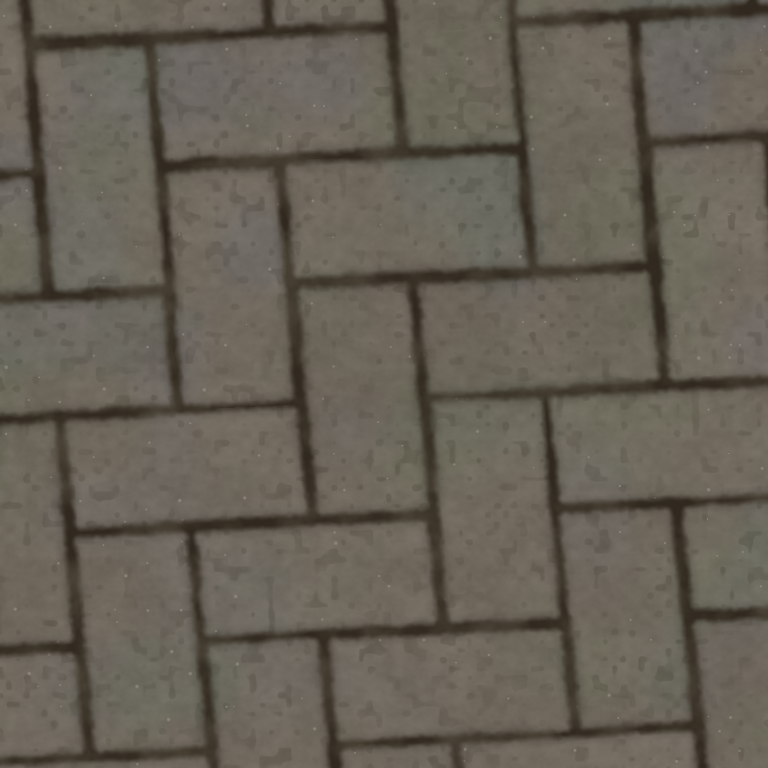
Give the GLSL for this texture, as a WebGL 2 fragment shader.

```glsl
#version 300 es
precision highp float;

uniform vec2 u_resolution;
out vec4 fragColor;

// Paving layout, in canvas units
const vec2  ORIGIN      = vec2(0.0352, 0.0592); // first brick corner, from upper left
const vec2  CELLS       = vec2(6.331, 5.93);    // half-brick cells per canvas side
const vec2  SKEW        = vec2(0.0138, 0.0495); // tilt of the columns and rows
const float PERSPECTIVE = 0.0145;               // rows shrink toward the bottom

// Brick shape, in cells
const float JOINT_HALF  = 0.044;
const float JOINT_BLUR  = 0.036;
const float CORNER      = 0.045;
const float JITTER      = 0.026;
const float EDGE_WOBBLE = 0.042;

// Colours
const vec3 BRICK_DARK  = vec3(0.405, 0.375, 0.332);
const vec3 BRICK_LIGHT = vec3(0.482, 0.452, 0.408);
const vec3 MOSS_TINT   = vec3(-0.016, 0.004, -0.012);
const vec3 SLATE_TINT  = vec3(-0.012, -0.002, 0.022);
const vec3 JOINT_DARK  = vec3(0.190, 0.160, 0.120);
const vec3 JOINT_LIGHT = vec3(0.285, 0.255, 0.205);
const vec3 SPECK       = vec3(0.600, 0.580, 0.530);

float hash(vec2 p) {
    vec3 q = fract(vec3(p.xyx) * 0.1031);
    q += dot(q, q.yzx + 33.33);
    return fract((q.x + q.y) * q.z);
}

float noise(vec2 p) {
    vec2 i = floor(p), f = fract(p);
    f = f * f * (3.0 - 2.0 * f);
    return mix(mix(hash(i), hash(i + vec2(1, 0)), f.x),
               mix(hash(i + vec2(0, 1)), hash(i + vec2(1, 1)), f.x), f.y);
}

float fbm(vec2 p) {
    float sum = 0.0, amp = 0.5;
    for (int i = 0; i < 4; i++) {
        sum += amp * noise(p);
        p = mat2(0.8, 0.6, -0.6, 0.8) * p * 2.03 + 17.0;
        amp *= 0.5;
    }
    return sum / 0.9375;
}

float roundedBox(vec2 p, vec2 halfSize, float radius) {
    vec2 d = abs(p) - halfSize + radius;
    return length(max(d, 0.0)) + min(max(d.x, d.y), 0.0) - radius;
}

// Canvas position (y down) to herringbone cell coordinates
vec2 toCells(vec2 p) {
    vec2 q = p - ORIGIN;
    float t = (q.y + SKEW.y * q.x) * CELLS.y;
    float row = t / (1.0 - PERSPECTIVE * t);
    return vec2((q.x - SKEW.x * row) * CELLS.x, row);
}

// Upper left cell in xy, size in zw
vec4 brickAt(vec2 g) {
    vec2 cell = floor(g);
    float k = mod(cell.x - cell.y, 4.0);
    if (k < 0.5) return vec4(cell, 1, 2);
    if (k < 1.5) return vec4(cell, 2, 1);
    if (k < 2.5) return vec4(cell - vec2(1, 0), 2, 1);
    return vec4(cell - vec2(0, 1), 1, 2);
}

// Sparse pale grit
float specks(vec2 p) {
    vec2 id = floor(p), f = fract(p);
    vec2 centre = 0.3 + 0.4 * vec2(hash(id + 3.1), hash(id + 8.7));
    float radius = mix(0.10, 0.24, hash(id + 5.3));
    return step(0.955, hash(id)) * (1.0 - smoothstep(radius * 0.3, radius, length(f - centre)));
}

void main() {
    vec2 p = gl_FragCoord.xy / u_resolution;
    p.y = 1.0 - p.y;
    vec2 g = toCells(p);
    vec4 brick = brickAt(g);
    vec2 id = brick.xy + 40.0;

    // Uneven brick edge
    vec2 shift = (vec2(hash(id), hash(id + 11.0)) - 0.5) * JITTER;
    vec2 local = g - brick.xy - 0.5 * brick.zw - shift;
    float angle = (hash(id + 23.0) - 0.5) * JITTER;
    local += angle * vec2(-local.y, local.x);
    float edge = roundedBox(local, 0.5 * brick.zw - JOINT_HALF, CORNER);
    edge += (fbm(g * 5.0 + id * 3.7) - 0.5) * EDGE_WOBBLE;
    edge += (noise(g * 22.0) - 0.5) * 0.014;

    // Mottled face with per-brick tone
    float blotch = fbm(p * 16.0 + id * 2.3);
    float grain = fbm(p * vec2(75.0, 90.0));
    float tone = 0.5 + (blotch - 0.5) * 0.65 + (grain - 0.5) * 0.75;
    tone += (hash(id + 31.0) - 0.5) * 0.22;
    vec3 face = mix(BRICK_DARK, BRICK_LIGHT, clamp(tone, -0.3, 1.3));
    face += MOSS_TINT * smoothstep(0.45, 0.75, fbm(p * 7.0 + 4.0));
    face += SLATE_TINT * smoothstep(0.45, 0.8, noise(p * 9.0 + 21.0)) * (1.0 - 0.6 * p.y);
    face -= 0.07 * smoothstep(0.68, 0.86, noise(p * 85.0 + 9.0)) * blotch;
    face = mix(face, SPECK, 0.6 * specks(p * 70.0));
    face *= 1.0 - 0.10 * smoothstep(-0.09, 0.0, edge);

    // Dirt-filled joint
    vec3 joint = mix(JOINT_DARK, JOINT_LIGHT, smoothstep(0.25, 0.85, fbm(p * 24.0 + 50.0)));
    float blur = max(JOINT_BLUR, fwidth(g.x));
    vec3 color = mix(face, joint, smoothstep(-blur, blur, edge));

    fragColor = vec4(color, 1.0);
}
```
